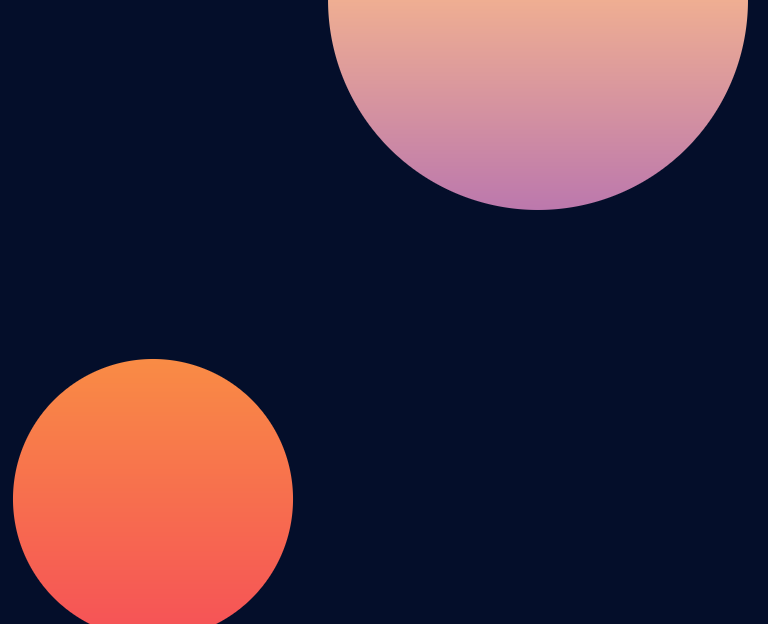
A Shadertoy shader for this background:

```glsl
// Two gradient discs on a flat midnight-blue field: a large peach-to-mauve one
// cut by the top edge, and a smaller orange-to-coral one at the lower left.
// Each disc is a circle distance function filled with a vertical gradient.

#define NIGHT        vec3(0.017, 0.056, 0.163)
#define MOON_CENTER  vec2(0.8622, 1.0)
#define MOON_RADIUS  0.3365
#define MOON_TOP     vec3(1.137, 0.893, 0.468)
#define MOON_BOTTOM  vec3(0.737, 0.471, 0.678)
#define SUN_CENTER   vec2(0.2452, 0.2003)
#define SUN_RADIUS   0.2244
#define SUN_TOP      vec3(0.976, 0.547, 0.270)
#define SUN_BOTTOM   vec3(0.963, 0.318, 0.342)

// Blends a disc with a vertical gradient over the colour beneath it.
vec3 paintDisc(vec3 under, vec2 p, vec2 center, float radius,
               vec3 top, vec3 bottom, float pixel) {
    vec2 offset = p - center;
    float dist = length(offset) - radius;
    float coverage = clamp(0.5 - dist / pixel, 0.0, 1.0);
    float height = clamp(0.5 + 0.5 * offset.y / radius, 0.0, 1.0);
    return mix(under, mix(bottom, top, height), coverage);
}

void mainImage(out vec4 fragColor, in vec2 fragCoord) {
    // Canvas height is one unit.
    float pixel = 1.0 / iResolution.y;
    vec2 p = fragCoord * pixel;

    vec3 color = NIGHT;
    color = paintDisc(color, p, MOON_CENTER, MOON_RADIUS, MOON_TOP, MOON_BOTTOM, pixel);
    color = paintDisc(color, p, SUN_CENTER, SUN_RADIUS, SUN_TOP, SUN_BOTTOM, pixel);

    fragColor = vec4(color, 1.0);
}
```
